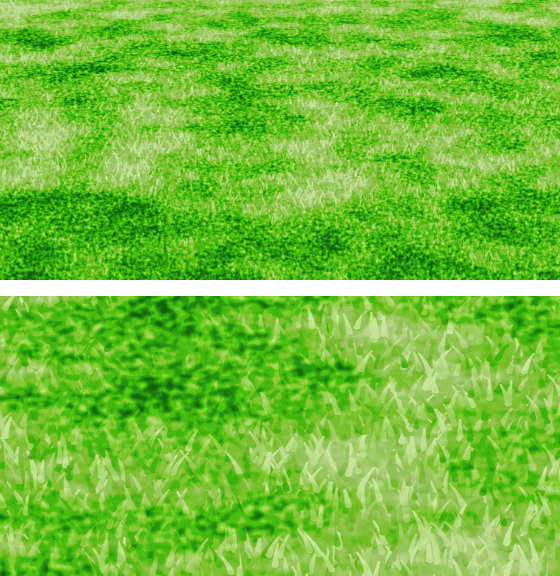
Top, the full canvas; bottom, a detail of the centre.
A WebGL 1 fragment shader for this texture:

```glsl
precision highp float;
// A sunlit lawn receding into the distance: deep clover in front, pale dry grass
// in a middle band, fresh green beyond. Gradient noise lays out patches, scattered
// tapered strokes make the blades, and one tone value runs through a colour ramp.

#define HORIZON 1.7
#define PATCH_FREQ vec2(3.5, 12.0)
#define PATCH_GAIN 2.3
#define GRAIN_GAIN 0.72
#define BLADE_CELL vec2(0.024, 0.036)
#define BLADE_LENGTH 0.034
#define BLADE_WIDTH 0.0042
#define BLADE_LEAN 1.1
#define LEAF_FREQ 62.0
#define STRAW_AMOUNT 0.45

uniform vec2 u_resolution;

const vec3 SOIL   = vec3(0.06, 0.36, 0.03);
const vec3 SHADOW = vec3(0.15, 0.61, 0.06);
const vec3 CLOVER = vec3(0.28, 0.74, 0.06);
const vec3 GRASS  = vec3(0.49, 0.77, 0.18);
const vec3 PALE   = vec3(0.60, 0.79, 0.36);
const vec3 TIP    = vec3(0.73, 0.85, 0.56);
const vec3 STRAW  = vec3(0.80, 0.78, 0.50);

vec2 hash2(vec2 p) {
  vec3 q = fract(p.xyx * vec3(0.1031, 0.1030, 0.0973));
  q += dot(q, q.yzx + 33.33);
  return fract((q.xx + q.yz) * q.zy);
}

vec2 gradient(vec2 cell) {
  float angle = 6.2832 * hash2(cell).x;
  return vec2(cos(angle), sin(angle));
}

float noise(vec2 p) {
  vec2 i = floor(p), f = p - i;
  vec2 w = f * f * f * (f * (f * 6.0 - 15.0) + 10.0);
  vec2 e = vec2(1.0, 0.0);
  float low = mix(dot(gradient(i), f), dot(gradient(i + e), f - e), w.x);
  float high = mix(dot(gradient(i + e.yx), f - e.yx),
                   dot(gradient(i + e.xx), f - e.xx), w.x);
  return mix(low, high, w.y);
}

float fbm(vec2 p) {
  float sum = 0.0, gain = 1.0;
  for (int i = 0; i < 4; i++) {
    sum += gain * noise(p);
    p = p * 2.1 + vec2(13.7, 7.9);
    gain *= 0.65;
  }
  return sum;
}

// Layers of curved, tapered strokes; returns the tone of the topmost one.
float blades(vec2 p, float soft) {
  float tone = -0.7;
  for (int layer = 0; layer < 4; layer++) {
    vec2 g = p / BLADE_CELL + float(layer) * vec2(117.3, 45.7) + 50.0;
    vec2 home = floor(g);
    for (int j = -1; j <= 1; j++) {
      for (int i = -1; i <= 1; i++) {
        vec2 cell = home + vec2(float(i), float(j));
        vec2 root = hash2(cell), kind = hash2(cell + 191.7);
        vec2 d = (g - cell - root) * BLADE_CELL;
        float h = clamp(d.y / BLADE_LENGTH, 0.0, 1.0);
        float lean = (kind.x - 0.5) * BLADE_LEAN * (0.5 + 0.5 * h);
        float dist = length(d - BLADE_LENGTH * h * vec2(lean, 1.0));
        float width = BLADE_WIDTH * (1.0 - 0.7 * h);
        float cover = 1.0 - smoothstep(width - soft, width + soft, dist);
        tone = mix(tone, (kind.y - 0.45) * 3.2 + (h - 0.5) * 0.9, cover);
      }
    }
  }
  return tone;
}

float span(float a, float b, float x) {
  return clamp((x - a) / (b - a), 0.0, 1.0);
}

vec3 lawnColour(float t) {
  vec3 c = mix(SOIL, SHADOW, span(0.0, 0.08, t));
  c = mix(c, CLOVER, span(0.11, 0.22, t));
  c = mix(c, GRASS, span(0.34, 0.50, t));
  c = mix(c, PALE, span(0.58, 0.76, t));
  return mix(c, TIP, span(0.82, 0.97, t));
}

void main() {
  vec2 p = gl_FragCoord.xy / u_resolution.y;
  float y = p.y;
  vec2 q = vec2(p.x, y * (1.0 + 0.45 * y));   // grain shortens with distance

  // Patches on the ground plane, over broad bands of growth
  float depth = 1.0 / (HORIZON - y);
  vec2 ground = vec2((p.x - 1.0) * depth, depth) * PATCH_FREQ;
  float bend = y + 0.12 * noise(ground * 0.6 + 31.0);
  float band = -0.1 - 0.8 * (1.0 - smoothstep(0.1, 0.38, bend))
             + 0.7 * exp(-pow((bend - 0.45) / 0.14, 2.0))
             + 0.8 * smoothstep(0.84, 1.0, y);
  float growth = band + PATCH_GAIN * fbm(ground + 20.0);

  // Clover leaves in the green, upright blades in the pale
  float leaves = 3.4 * noise(q * LEAF_FREQ) + 2.6 * noise(q * LEAF_FREQ * 1.6 + 9.0);
  float stems = blades(q, 0.7 * (1.0 + 0.6 * y) / u_resolution.y);
  float grain = mix(leaves, stems, 0.3 + 0.5 * smoothstep(-0.6, 0.5, growth));
  grain *= 1.0 - 0.4 * smoothstep(0.75, 1.0, y);

  // The bell-shaped sum is flattened to an even spread before colouring
  float tone = 1.0 / (1.0 + exp(-1.7 * (growth + GRAIN_GAIN * grain)));
  vec3 colour = lawnColour(tone);
  float dry = smoothstep(0.3, 0.6, noise(q * vec2(48.0, 36.0) + 70.0));
  colour = mix(colour, STRAW, STRAW_AMOUNT * dry * smoothstep(0.45, 0.85, tone));
  colour *= 1.0 + 0.05 * grain;
  gl_FragColor = vec4(clamp(colour, 0.0, 1.0), 1.0);
}
```
